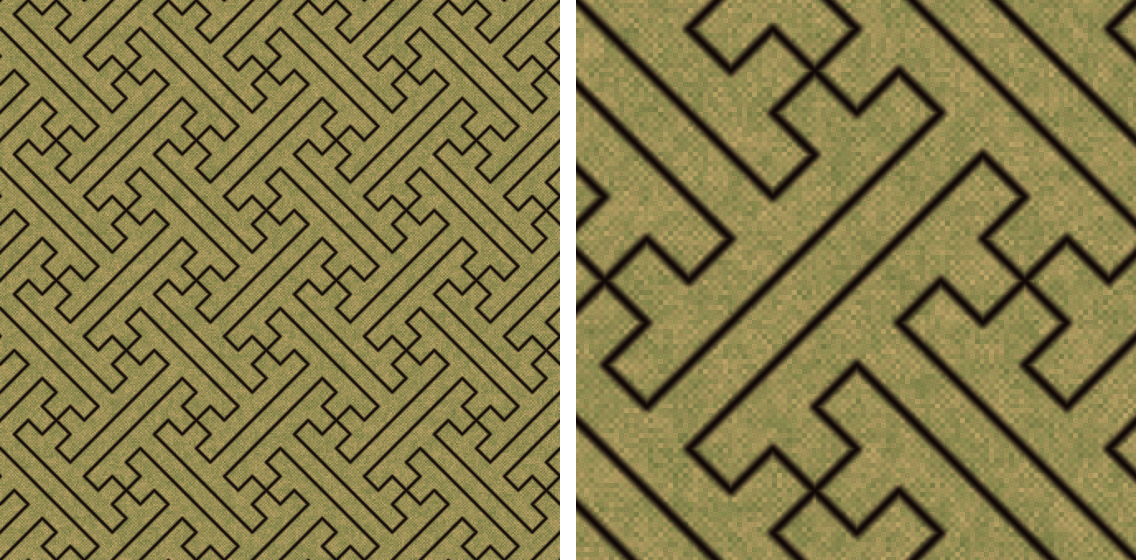
Left: the whole. Right: its middle third, enlarged.
Write a WebGL 2 fragment shader that draws this pattern.

```glsl
#version 300 es
precision highp float;
// Diagonal interlocking key fret in soft dark lines on olive woven cloth.

#define REPEATS 4.0        // pattern repeats across and down
#define PHASE vec2(9.02, 4.98) // position of a cross, in tenths of a repeat
#define LINE_REACH 0.155   // half width of the soft line, in fret steps
#define THREADS 340.0      // cloth threads across, even so that they wrap
#define MOTTLE 96.0        // cells of uneven dye across
#define WEAVE_DEPTH 0.065  // light and dark of the weave
#define GRAIN_DEPTH 0.10   // brightness change from thread to thread
#define INK vec3(0.065, 0.030, 0.025)
#define GREEN_CLOTH vec3(0.505, 0.515, 0.288)
#define TAN_CLOTH vec3(0.685, 0.600, 0.375)

uniform vec2 u_resolution;
out vec4 fragColor;

const float PI = 3.14159265;

float hash(vec2 p) {
  vec3 q = fract(vec3(p.xyx) * 0.1031);
  q += dot(q, q.yzx + 33.33);
  return fract((q.x + q.y) * q.z);
}

// Value noise that wraps after a whole number of cells.
float wrappedNoise(vec2 p, float period) {
  vec2 cell = floor(p), f = fract(p);
  f = f * f * (3.0 - 2.0 * f);
  vec2 lo = mod(cell, period), hi = mod(cell + 1.0, period);
  return mix(mix(hash(lo), hash(vec2(hi.x, lo.y)), f.x),
             mix(hash(vec2(lo.x, hi.y)), hash(hi), f.x), f.y);
}

float segment(vec2 p, vec2 a, vec2 b) {
  vec2 ab = b - a;
  return length(p - a - ab * clamp(dot(p - a, ab) / dot(ab, ab), 0.0, 1.0));
}

// Distance to the fret: four hooked arms per cell, mirrored in every other cell.
float fretDistance(vec2 p) {
  vec2 cell = floor(p / 5.0 + 0.5);
  p -= cell * 5.0;
  if (mod(cell.x + cell.y, 2.0) > 0.5) p.x = -p.x;
  float d = 10.0;
  for (int i = 0; i < 4; i++) {
    d = min(d, segment(p, vec2(0.0), vec2(0.0, 1.0)));
    d = min(d, segment(p, vec2(0.0, 1.0), vec2(-1.0, 1.0)));
    d = min(d, segment(p, vec2(-1.0, 1.0), vec2(-1.0, 2.0)));
    d = min(d, segment(p, vec2(-1.0, 2.0), vec2(6.0, 2.0)));
    p = vec2(p.y, -p.x);
  }
  return d;
}

vec3 cloth(vec2 uv) {
  vec2 thread = uv * THREADS;
  vec2 crossing = mod(floor(thread), THREADS);
  float detail = smoothstep(0.8, 1.4, min(u_resolution.x, u_resolution.y) / THREADS);

  // Dye: broad mottling plus a tint for each thread crossing.
  float mottle = wrappedNoise(uv * MOTTLE, MOTTLE) - 0.5;
  float tint = (hash(crossing) - 0.5) * detail;
  vec3 color = mix(GREEN_CLOTH, TAN_CLOTH, clamp(0.5 + 0.55 * mottle + 0.75 * tint, 0.0, 1.0));

  // Relief: over and under of the plain weave, with uneven yarn.
  float weave = sin(PI * thread.x) * sin(PI * thread.y);
  float grain = hash(crossing + 517.0) - 0.5;
  return color * (1.0 + detail * (WEAVE_DEPTH * weave + GRAIN_DEPTH * grain));
}

void main() {
  vec2 uv = gl_FragCoord.xy / u_resolution;

  // Turn to the diagonals; ten half-diagonal steps make one repeat.
  vec2 q = uv * REPEATS * 10.0 - PHASE;
  vec2 diagonal = 0.5 * vec2(q.x - q.y, q.x + q.y);
  float pixel = REPEATS * 7.07 / min(u_resolution.x, u_resolution.y);

  float bare = smoothstep(0.0, max(LINE_REACH, 1.5 * pixel), fretDistance(diagonal));
  fragColor = vec4(mix(INK, cloth(uv), bare), 1.0);
}
```
